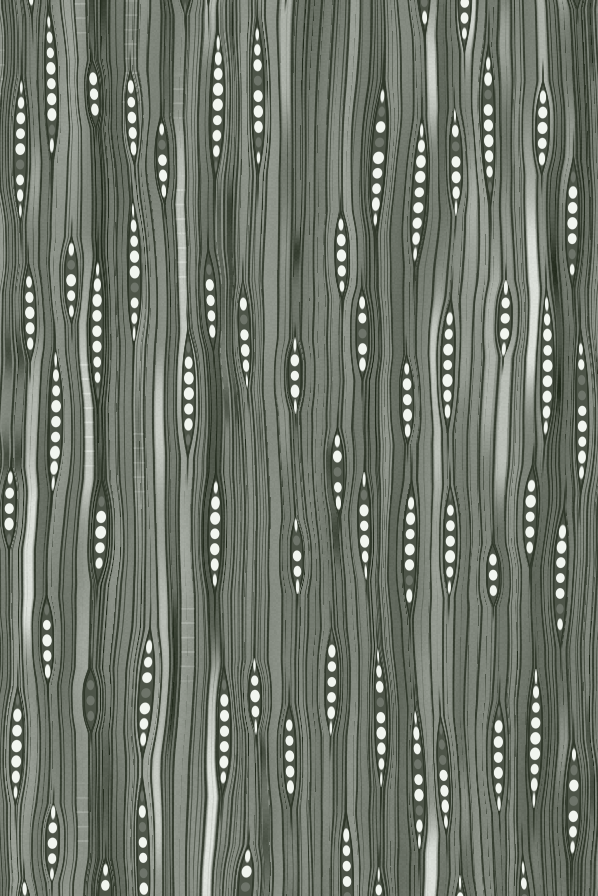
A Shadertoy shader for this texture:

```glsl
#define FIBRE_WIDTH 0.0142
#define STRAND_WIDTH 0.0085
#define LINE_WIDTH 0.0013
#define PAIR_OFFSET 0.0038
#define RAY_CELL vec2(0.044, 0.22)
#define RAY_SHARE 0.92
#define RAY_HALF_WIDTH 0.0072
#define RAY_HALF_LENGTH vec2(0.036, 0.095)
#define BEAD_STEP 0.0172
#define BEND_REACH 0.016
#define STREAK_SHARE 0.34

float hash(vec2 p) {
    return fract(sin(dot(p, vec2(127.1, 311.7))) * 43758.5);
}

// Layered sines along the grain, roughly -1 to 1
float waves(float y, float seed) {
    float a = seed * 40.0;
    return 0.55 * sin(6.0 * y + a) + 0.3 * sin(15.0 * y + 2.3 * a) + 0.15 * sin(31.0 * y + 3.7 * a);
}

// Cellular noise across the grain: x = distance to the cell wall, y = cell hash
vec2 fibreCells(float x, float y, float width, float seed) {
    float s = x / width, base = floor(s);
    float nearest = 9.0, second = 9.0, id = 0.0;
    for (int i = -2; i <= 2; i++) {
        float k = base + float(i);
        float h = hash(vec2(k, seed));
        float site = k + 0.5 + 0.42 * (hash(vec2(k, seed + 5.0)) - 0.5) + 0.26 * waves(y, h);
        float d = abs(s - site);
        if (d < nearest) {
            second = nearest;
            nearest = d;
            id = h;
        } else {
            second = min(second, d);
        }
    }
    return vec2(0.5 * (second - nearest) * width, id);
}

// Half width of a spindle at t, from -1 to 1 along its axis
float spindle(float t) {
    float q = max(1.0 - abs(t * t * t), 0.0);
    return RAY_HALF_WIDTH * q * sqrt(q);
}

// Coverage of the pale round cells stacked inside one ray
float beads(vec2 d, float halfLength, vec2 cell, float px) {
    float k = floor(d.y / BEAD_STEP + 0.5);
    float yc = k * BEAD_STEP;
    float t = yc / halfLength;
    float h = hash(cell + vec2(k * 3.1, 17.0));
    vec2 radius = vec2(mix(0.62, 0.78, h) * spindle(t), mix(0.0052, 0.0072, h) + 0.0012 * t * t);
    float dist = (length(vec2(d.x, d.y - yc) / radius) - 1.0) * radius.x;
    float lit = step(abs(t), 0.85) * mix(0.2, 1.0, step(0.13, h));
    return lit * (1.0 - smoothstep(-0.6 * px, 0.6 * px, dist));
}

void mainImage(out vec4 fragColor, in vec2 fragCoord) {
    vec2 p = fragCoord / iResolution.y;
    float px = 1.0 / iResolution.y;
    p.x += 0.0045 * sin(6.0 * p.y + 11.0 * p.x) + 0.0022 * sin(17.0 * p.y + 33.0 * p.x);

    // Rays: find their coverage and push the fibres aside
    float bend = 0.0, rayMask = 0.0, rim = 0.0, beadMask = 0.0;
    float column = floor(p.x / RAY_CELL.x);
    for (int i = -1; i <= 1; i++) {
        float c = column + float(i);
        float shift = hash(vec2(c, 3.0)) * 7.0;
        float row = floor(p.y / RAY_CELL.y + shift);
        for (int j = -1; j <= 1; j++) {
            vec2 cell = vec2(c, row + float(j));
            if (hash(cell + 31.0) > RAY_SHARE) continue;
            vec2 jitter = vec2(hash(cell + 7.0), hash(cell + 13.0)) - 0.5;
            vec2 centre = (cell + 0.5 + jitter * vec2(0.55, 0.35) - vec2(0.0, shift)) * RAY_CELL;
            float halfLength = mix(RAY_HALF_LENGTH.x, RAY_HALF_LENGTH.y, hash(cell + 23.0));
            vec2 d = p - centre;
            float t = d.y / halfLength;
            float h = spindle(t), ax = abs(d.x);
            bend += sign(d.x) * min(h, ax) * exp(-max(ax - h, 0.0) / BEND_REACH);
            float tail = 1.0 - smoothstep(1.1, 1.5, abs(t));
            float body = 1.0 - smoothstep(-0.5 * px, 0.5 * px, ax - h);
            rayMask = max(rayMask, body * step(abs(t), 1.0));
            rim = max(rim, tail * (1.0 - smoothstep(0.0004, 0.0008 + 0.6 * px, abs(ax - h))));
            beadMask = max(beadMask, beads(d, halfLength, cell, px));
        }
    }

    // Fibres: a broad shade, a tone per cell and pale streaks
    float x = p.x - bend;
    vec2 fibre = fibreCells(x, p.y, FIBRE_WIDTH, 1.0);
    vec2 strand = fibreCells(x, p.y, STRAND_WIDTH, 2.0);
    float kind = hash(vec2(fibre.y, 9.0));
    float tone = 0.41 + 0.17 * fibre.y + 0.05 * waves(p.y, fibre.y);
    tone += 0.035 * sin(37.0 * x + 2.0 * sin(4.0 * p.y)) + 0.025 * sin(83.0 * x - 5.0 * p.y);
    float streak = step(1.0 - STREAK_SHARE, kind) * smoothstep(0.0, 0.7, waves(0.9 * p.y, fibre.y + 0.3));
    float glow = mix(0.62, 0.88, hash(vec2(fibre.y, 6.0)));
    tone = mix(tone, glow, streak * smoothstep(0.0008, 0.004, fibre.x));

    // Dark walls: single lines, parallel pairs and fainter strands
    float strandWall = 1.0 - smoothstep(0.0, 0.5 * LINE_WIDTH + 0.5 * px, strand.x);
    tone -= 0.2 * strandWall * smoothstep(0.3, 0.9, strand.y) * (1.0 - 0.6 * streak);
    float pairLine = 1.0 - smoothstep(0.0, 0.5 * LINE_WIDTH + 0.5 * px, abs(fibre.x - PAIR_OFFSET));
    tone -= 0.22 * pairLine * step(kind, 0.45);
    float wall = 1.0 - smoothstep(0.3 * LINE_WIDTH, LINE_WIDTH + 0.45 * px, fibre.x);
    tone = mix(tone, 0.19, 0.9 * wall);

    // Faint cross bars in a few fibres, and soft grain
    float bars = smoothstep(0.85, 1.0, sin(p.y * 390.0 + 30.0 * fibre.y));
    tone += 0.08 * bars * step(0.88, fibre.y) * smoothstep(0.2, 0.6, waves(2.0 * p.y, kind));
    tone += 0.03 * (hash(floor(p * 512.0)) - 0.5);

    // Ray bodies, rims and bright cells
    tone = mix(tone, 0.31, rayMask);
    tone = mix(tone, 0.17, 0.85 * rim);
    tone = clamp(mix(tone, 0.95, beadMask), 0.14, 0.97);
    vec3 greenTint = vec3(-0.008, 0.022, -0.028) * (1.2 - 0.8 * tone);
    fragColor = vec4(tone + greenTint, 1.0);
}
```
